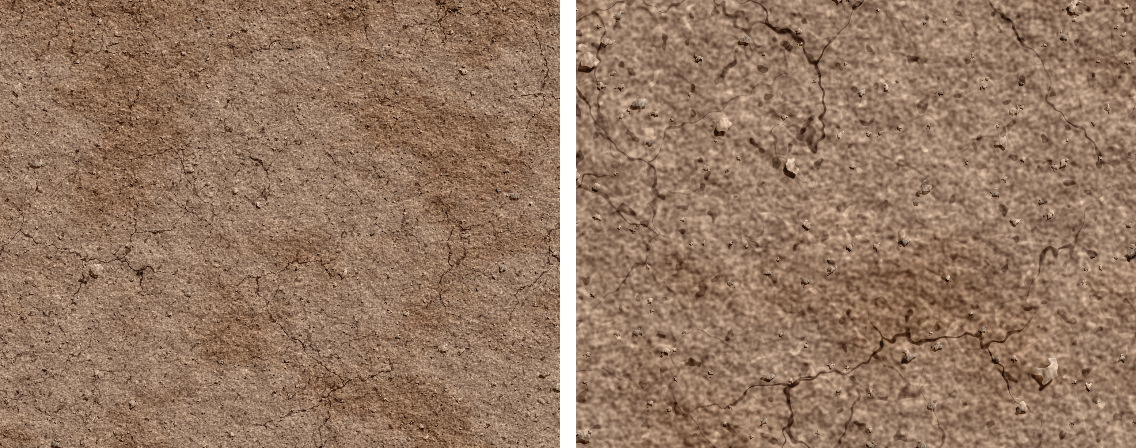
Left: the whole. Right: its middle third, enlarged.
This texture is drawn by a WebGL 1 fragment shader. Its source:

```glsl
precision highp float;
// Dry, trodden earth: pale crust over redder soil, lit low from the upper right.
// Gradient noise gives patches, relief and grain; warped Voronoi borders give
// the cracks; jittered grids at four scales scatter pebbles with cast shadows.

uniform vec2 u_resolution;

#define CRUST_COLOR vec3(0.606, 0.495, 0.412)
#define SOIL_COLOR vec3(0.545, 0.412, 0.313)
#define STONE_COLOR vec3(0.700, 0.595, 0.510)
#define LIGHT_DIR vec2(0.50, 0.866)
#define RELIEF 0.046
#define GRAIN 0.15
#define MOTTLE 0.08
#define SPECK_DEPTH 0.20
#define CRACK_CELLS 5.0
#define CRACK_WIDTH 0.0014
#define CRACK_DEPTH 0.30
#define STONE_SHADOW 0.34

vec2 hash2(vec2 p) {
  vec3 q = fract(p.xyx * vec3(0.1031, 0.1030, 0.0973));
  q += dot(q, q.yzx + 33.33);
  return fract((q.xx + q.yz) * q.zy);
}

float cornerSlope(vec2 cell, vec2 offset) {
  float angle = 6.2832 * hash2(cell).x;
  return dot(vec2(cos(angle), sin(angle)), offset);
}

float noise(vec2 p) {
  vec2 i = floor(p), f = fract(p);
  vec2 u = f * f * f * (f * (f * 6.0 - 15.0) + 10.0);
  vec2 e = vec2(1.0, 0.0);
  return mix(mix(cornerSlope(i, f), cornerSlope(i + e, f - e), u.x),
             mix(cornerSlope(i + e.yx, f - e.yx), cornerSlope(i + 1.0, f - 1.0), u.x), u.y);
}

vec2 turn(vec2 p) { return mat2(0.8, 0.6, -0.6, 0.8) * p; }

float fbm(vec2 p) {
  float sum = 0.0, amp = 1.0;
  for (int i = 0; i < 5; i++) {
    sum += amp * noise(p);
    p = turn(p) * 2.0 + 17.3;
    amp *= 0.55;
  }
  return sum;
}

// Surface height: slopes grow towards the fine octaves, plus flaked crust edges.
float height(vec2 p) {
  float sum = 0.0, freq = 18.0, weight = 0.4;
  vec2 q = p * vec2(0.9, 1.1);
  for (int i = 0; i < 5; i++) {
    sum += weight * noise(q * freq + freq * 1.7) / freq;
    q = turn(q);
    freq *= 1.95;
    weight += 0.2;
  }
  float rough = 0.3 * noise(p * 33.0) + 0.2 * noise(p * 81.0);
  float ledge = noise(p * vec2(6.0, 9.0) + 3.1) + rough;
  float flake = noise(p * vec2(17.0, 22.0) + 9.4) + rough;
  return sum + 0.004 * smoothstep(-0.02, 0.02, ledge) + 0.003 * smoothstep(0.08, 0.13, flake);
}

// Distance to the nearest Voronoi border, in cells.
float borderDistance(vec2 p) {
  vec2 cell = floor(p), f = fract(p), nearCell = vec2(0.0), nearest = vec2(9.0);
  for (int y = -1; y <= 1; y++)
    for (int x = -1; x <= 1; x++) {
      vec2 g = vec2(float(x), float(y));
      vec2 r = g + hash2(cell + g) - f;
      if (dot(r, r) < dot(nearest, nearest)) { nearest = r; nearCell = g; }
    }
  float d = 9.0;
  for (int y = -2; y <= 2; y++)
    for (int x = -2; x <= 2; x++) {
      vec2 g = nearCell + vec2(float(x), float(y));
      vec2 r = g + hash2(cell + g) - f, across = r - nearest;
      if (dot(across, across) > 0.0001)
        d = min(d, dot(0.5 * (nearest + r), normalize(across)));
    }
  return d;
}

float cracks(vec2 p, float cells, float pixel) {
  vec2 warp = 0.060 * vec2(noise(p * 9.0), noise(p * 9.0 + 40.0))
            + 0.018 * vec2(noise(p * 36.0), noise(p * 36.0 + 70.0))
            + 0.007 * vec2(noise(p * 105.0), noise(p * 105.0 + 20.0));
  float open = smoothstep(-0.10, 0.28, noise(p * 3.7 + cells) + 0.3 * noise(p * 17.0));
  float width = CRACK_WIDTH * (0.3 + open) * (1.0 + 1.8 * noise(p * 60.0 + 5.0));
  float d = borderDistance((p + warp) * cells + 5.0) / cells;
  return open * (1.0 - smoothstep(width * 0.4, width + pixel * 0.4, d));
}

// Ragged pebble outline: radius-like distance from its centre.
float stoneShape(vec2 d, float radius, vec2 seed) {
  vec2 squash = vec2(0.75 + 0.4 * seed.x, 1.25 - 0.3 * seed.y);
  return length(d * squash) * (1.0 + 1.1 * noise(d / radius * 0.9 + seed * 50.0));
}

vec3 addStones(vec3 color, vec2 p, float cells, float share, float size, float pixel) {
  vec2 q = p * cells, cell = floor(q);
  float soft = pixel * cells * 0.5;
  for (int y = -1; y <= 1; y++)
    for (int x = -1; x <= 1; x++) {
      vec2 id = cell + vec2(float(x), float(y));
      vec2 kind = hash2(id + cells * 3.0), seed = hash2(id + 91.0);
      float radius = size * mix(0.4, 1.0, kind.y * kind.y);
      vec2 d = q - id - hash2(id + 37.0);
      float present = step(kind.x, share);
      float shade = stoneShape(d + LIGHT_DIR * radius * 0.8, radius, seed);
      color -= present * STONE_SHADOW * (1.0 - smoothstep(radius * 0.8, radius + soft, shade));
      float body = 1.0 - smoothstep(radius - soft, radius + soft, stoneShape(d, radius, seed));
      vec3 stone = STONE_COLOR * mix(0.8, 1.1, seed.x) + 0.14 * dot(d, LIGHT_DIR) / radius;
      color = mix(color, stone + 0.2 * noise(d / radius * 2.5), present * body);
    }
  return color;
}

void main() {
  float pixel = 1.0 / u_resolution.y;
  vec2 p = gl_FragCoord.xy * pixel;

  // Crust and soil patches, with more bare soil towards the top.
  float patches = fbm(p * vec2(2.6, 4.2) + 8.0) + 0.13 - 0.22 * smoothstep(0.6, 1.0, p.y);
  float crust = smoothstep(-0.28, 0.28, patches);
  vec3 color = mix(SOIL_COLOR, CRUST_COLOR, crust);
  vec3 toneTint = vec3(1.0, 0.97, 0.90);

  // Relief, mottling and cracks.
  float stepSize = 0.0017;
  float facing = (height(p) - height(p + LIGHT_DIR * stepSize)) / stepSize;
  float tone = RELIEF * facing * mix(1.15, 0.9, crust);
  tone += MOTTLE * fbm(turn(p) * vec2(15.0, 19.0) + 2.0);
  tone -= CRACK_DEPTH * cracks(p, CRACK_CELLS, pixel);
  tone -= CRACK_DEPTH * 0.6 * cracks(p + 2.7, CRACK_CELLS * 2.0, pixel);
  color += tone * toneTint;

  // Pebbles from sparse and large to dense and tiny.
  color = addStones(color, p, 5.0, 0.10, 0.075, pixel);
  color = addStones(color, p, 13.0, 0.14, 0.110, pixel);
  color = addStones(color, p, 31.0, 0.18, 0.140, pixel);
  color = addStones(color, p, 72.0, 0.20, 0.170, pixel);

  // Sand grain with sharp dark pits and pale specks.
  vec2 q = turn(p);
  float grain = GRAIN * (noise(q * 150.0) + noise(turn(q) * 235.0 + 9.0) + noise(p * 330.0));
  float ragged = 0.25 * noise(q * 210.0 + 3.0);
  grain -= SPECK_DEPTH * smoothstep(0.36, 0.46, noise(q * 83.0 + 31.0) + ragged);
  grain += SPECK_DEPTH * 0.6 * smoothstep(0.38, 0.48, noise(q * 97.0 + 57.0) + ragged);
  color += grain * toneTint;

  gl_FragColor = vec4(clamp(color, vec3(0.12, 0.07, 0.04), vec3(0.92, 0.84, 0.76)), 1.0);
}
```
